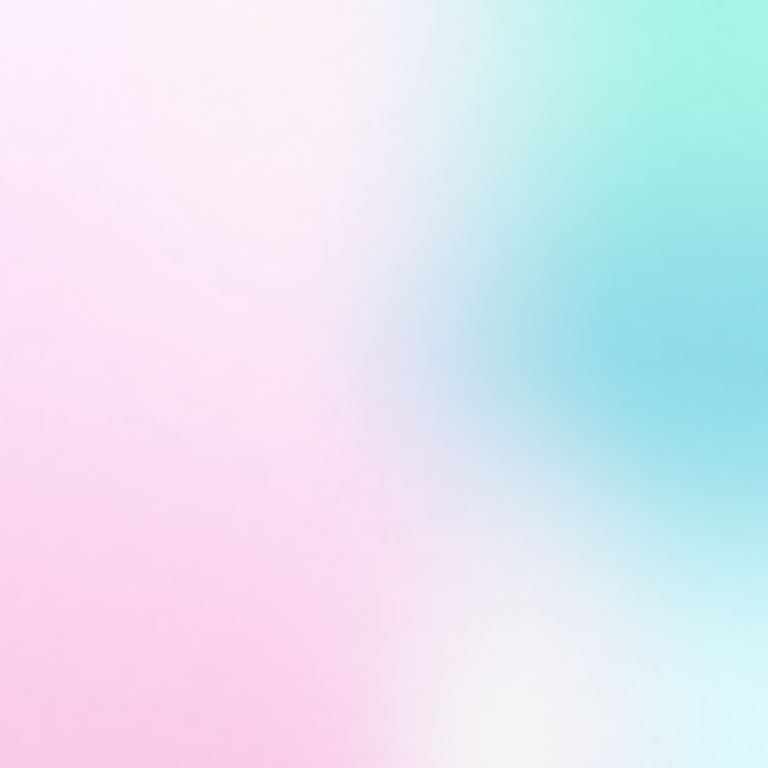
Give the GLSL for this background, as a three.js fragment shader.

```glsl
varying vec2 vUv;

// Soft elliptical falloff, 1.0 at the centre
float glow(vec2 p, vec2 centre, vec2 radius) {
  vec2 d = (p - centre) / radius;
  return exp(-dot(d, d));
}

float hash(vec2 cell) {
  return fract(sin(dot(cell, vec2(127.1, 311.7))) * 43758.5);
}

// Smooth value noise from -0.5 to 0.5
float noise(vec2 p) {
  vec2 cell = floor(p);
  vec2 f = fract(p);
  f = f * f * (3.0 - 2.0 * f);
  float low = mix(hash(cell), hash(cell + vec2(1.0, 0.0)), f.x);
  float high = mix(hash(cell + vec2(0.0, 1.0)), hash(cell + vec2(1.0)), f.x);
  return mix(low, high, f.y) - 0.5;
}

// Left side: rose at the bottom rising to pale lilac
vec3 blushSide(vec2 p) {
  vec3 rose = vec3(0.982, 0.788, 0.915);
  vec3 lilac = vec3(0.990, 0.943, 0.998);
  float rise = p.y + 1.1 * p.x * p.y * (1.0 - p.y);
  return mix(rose, lilac, clamp(rise, 0.0, 1.0));
}

// Right side: ice, then cyan, then mint
vec3 aquaSide(vec2 p) {
  vec3 ice = vec3(0.860, 0.975, 0.988);
  vec3 cyan = vec3(0.555, 0.860, 0.908);
  vec3 mint = vec3(0.650, 0.955, 0.905);
  vec3 lower = mix(ice, cyan, smoothstep(0.07, 0.54, p.y));
  return mix(lower, mint, smoothstep(0.51, 0.96, p.y));
}

void main() {
  vec2 p = vUv;

  // The boundary leans right near the bottom and softens toward the top
  float lean = 0.08 * (1.0 - smoothstep(0.20, 0.55, p.y));
  float bulge = 0.02 * exp(-pow(abs(p.y - 0.58) / 0.14, 2.0));
  float soften = 0.05 * smoothstep(0.60, 1.0, p.y);
  float blend = smoothstep(0.36, 0.89 + soften, p.x - lean + bulge);
  vec3 colour = mix(blushSide(p), aquaSide(p), blend);

  // Pearl light at the bottom and a warm haze along the top
  vec3 pearl = vec3(0.962, 0.966, 0.967);
  vec3 warmHaze = vec3(0.982, 0.948, 0.955);
  colour = mix(colour, pearl, 0.92 * glow(p, vec2(0.66, 0.02), vec2(0.18, 0.30)));
  colour = mix(colour, warmHaze, 0.65 * glow(p, vec2(0.34, 0.95), vec2(0.20, 0.36)));

  // Faint mottling
  float mottle = noise(p * 48.0) + 0.7 * noise(p * 110.0 + 17.0);
  colour += 0.006 * mottle * vec3(0.8, 1.0, 0.9);

  gl_FragColor = vec4(colour, 1.0);
}
```
